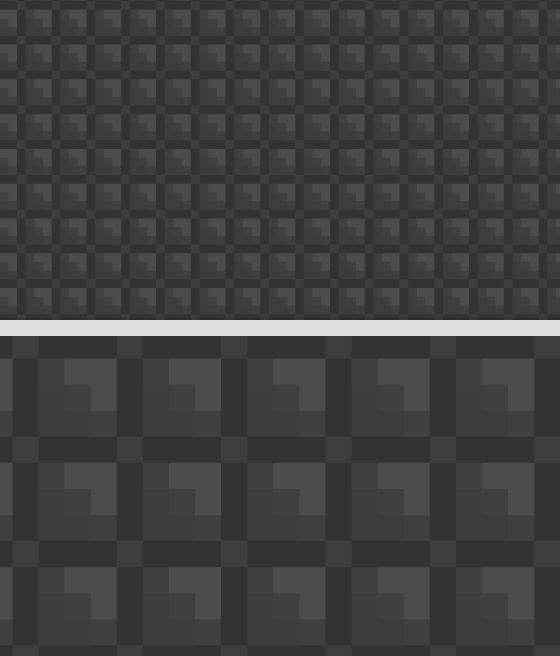
Top, the full canvas; bottom, a detail of the centre.
Write a Shadertoy shader that draws this pattern.

```glsl
// Dark grey wall of square studs with stepped corner highlights and grooves between them.

// Grey level of one cell in the 4x4 tile; column and row 0 are grooves.
float tileShade(vec2 cell) {
    bool grooveX = cell.x < 0.5;
    bool grooveY = cell.y < 0.5;
    if (grooveX && grooveY) return 0.245;   // groove crossing
    if (grooveX || grooveY) return 0.2;

    // Stud: bright above the diagonal, slightly darker below it
    float diagonal = cell.x + cell.y - 4.0;
    return diagonal > 0.5 ? 0.3 : diagonal > -0.5 ? 0.25 : 0.238;
}

vec3 wallColor(vec2 p) {
    // Four cells per repeat, 9.2 repeats over the canvas height
    vec2 grid = (p + vec2(-0.0528, 0.0089)) * 36.8;
    vec3 color = vec3(tileShade(mod(floor(grid), 4.0)));

    // Faint warm shadow along the bottom edge
    return p.y < 0.008 ? color * vec3(0.96, 0.86, 0.9) : color;
}

void mainImage(out vec4 fragColor, in vec2 fragCoord) {
    // Average a 4x4 grid of samples for smooth edges
    vec3 sum = vec3(0.0);
    for (int j = 0; j < 4; j++) {
        for (int i = 0; i < 4; i++) {
            vec2 offset = (vec2(i, j) + 0.5) / 4.0 - 0.5;
            sum += wallColor((fragCoord + offset) / iResolution.y);
        }
    }
    fragColor = vec4(sum / 16.0, 1.0);
}
```
